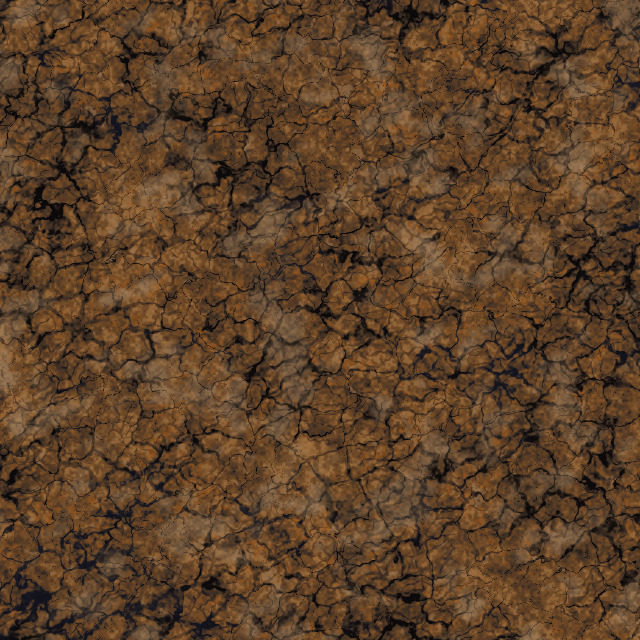
This texture is drawn by a Shadertoy shader. Its source:

```glsl
// Weathered brown earth: ochre grains, dark ragged veins and pale dusty haze.

const vec3 BLACK  = vec3(0.045, 0.035, 0.035);
const vec3 UMBER  = vec3(0.15, 0.11, 0.09);
const vec3 BARK   = vec3(0.25, 0.19, 0.14);
const vec3 BROWN  = vec3(0.34, 0.23, 0.14);
const vec3 OCHRE  = vec3(0.44, 0.29, 0.15);
const vec3 TAN    = vec3(0.56, 0.39, 0.22);
const vec3 DUST   = vec3(0.50, 0.40, 0.30);
const vec3 RUST   = vec3(0.60, 0.33, 0.10);
const vec3 INDIGO = vec3(0.09, 0.10, 0.16);

const float VEIN_CELLS   = 23.0;   // large vein cells across the canvas
const float TWIG_CELLS   = 47.0;   // fine vein cells across the canvas
const float GRAIN_CELLS  = 230.0;  // smallest grains across the canvas
const float VEIN_DEPTH   = 0.50;
const float TWIG_DEPTH   = 0.34;
const float BASE_TONE    = 0.64;
const float SLANT        = 0.42;   // direction of the veins, in radians
const float STRETCH      = 0.78;   // lengthening along the slant

vec2 hash22(vec2 p) {
    vec3 q = fract(p.xyx * vec3(0.1031, 0.1030, 0.0973));
    q += dot(q, q.yzx + 33.33);
    return fract((q.xx + q.yz) * q.zy);
}

float noise(vec2 p) {
    vec2 cell = floor(p), f = fract(p);
    f = f * f * (3.0 - 2.0 * f);
    float low  = mix(hash22(cell).x, hash22(cell + vec2(1, 0)).x, f.x);
    float high = mix(hash22(cell + vec2(0, 1)).x, hash22(cell + vec2(1, 1)).x, f.x);
    return mix(low, high, f.y);
}

float fbm(vec2 p) {
    float sum = 0.0, amp = 0.533;
    for (int i = 0; i < 4; i++) {
        sum += amp * noise(p);
        p = mat2(1.6, 1.2, -1.2, 1.6) * p + 17.3;
        amp *= 0.5;
    }
    return sum;
}

// Dark border between scattered cells: 1 on the border, 0 inside
float vein(vec2 p, float width) {
    vec2 cell = floor(p), f = fract(p);
    float nearest = 8.0, second = 8.0;
    for (int y = -1; y <= 1; y++)
    for (int x = -1; x <= 1; x++) {
        vec2 offset = vec2(x, y);
        float d = length(offset + hash22(cell + offset) - f);
        second = min(second, max(nearest, d));
        nearest = min(nearest, d);
    }
    return 1.0 - smoothstep(0.25 * width, width, second - nearest);
}

vec3 earthRamp(float tone) {
    vec3 c = mix(BLACK, UMBER, smoothstep(-0.12, 0.08, tone));
    c = mix(c, BARK,  smoothstep(0.08, 0.25, tone));
    c = mix(c, BROWN, smoothstep(0.25, 0.46, tone));
    c = mix(c, OCHRE, smoothstep(0.46, 0.70, tone));
    c = mix(c, TAN,   smoothstep(0.70, 0.94, tone));
    return c * (1.0 + 0.45 * max(tone - 0.94, 0.0));
}

void mainImage(out vec4 fragColor, in vec2 fragCoord) {
    vec2 uv = fragCoord / iResolution.y;

    // Slanted, stretched and warped space for the veins
    float c = cos(SLANT), s = sin(SLANT);
    vec2 slanted = vec2(c * uv.x + s * uv.y, c * uv.y - s * uv.x) * vec2(STRETCH, 1.0) + 3.0;
    vec2 warp = vec2(fbm(uv * 38.0 + 5.0), fbm(uv * 38.0 + 71.0)) - 0.5;
    vec2 bent = slanted + warp * 0.034;

    // Noise layers from broad to fine
    float broad  = fbm(uv * 5.0 + 11.0);
    float clump  = noise(uv * 30.0 + 23.0);
    float crumb  = fbm(uv * 85.0 + 41.0);
    float grain  = noise(uv * GRAIN_CELLS + 7.0);
    float ragged = 0.35 + 1.3 * crumb;

    // Veins whose width swells and fades along their course
    float swell = smoothstep(0.25, 0.75, fbm(slanted * 13.0 + 31.0));
    float veins = vein(bent * VEIN_CELLS, mix(0.02, 0.24, swell) * ragged);
    float fade  = smoothstep(0.30, 0.75, noise(slanted * 21.0 + 53.0));
    float twigs = vein(bent * TWIG_CELLS + 9.0, mix(0.02, 0.26, fade) * ragged);

    float tone = BASE_TONE
        + 0.50 * (broad - 0.5)
        + 0.34 * (clump - 0.5)
        + 0.75 * (crumb - 0.5)
        + 0.40 * (grain - 0.5)
        - VEIN_DEPTH * veins - TWIG_DEPTH * twigs;
    vec3 color = earthRamp(tone);

    // Rusty flecks on the open ground
    float rust = smoothstep(0.60, 0.85, noise(uv * 150.0 + 83.0));
    rust *= smoothstep(0.40, 0.65, fbm(uv * 16.0 + 61.0)) * smoothstep(0.30, 0.60, tone);
    color = mix(color, RUST, 0.55 * rust);

    // Bluish stains in the shadows
    float stain = smoothstep(0.50, 0.70, fbm(uv * 9.0 + 97.0));
    color = mix(color, INDIGO, 0.65 * stain * (1.0 - smoothstep(0.05, 0.35, tone)));

    // Soft dusty haze over ground and veins
    float haze = smoothstep(0.50, 0.78, fbm(slanted * 24.0 + 47.0));
    color = mix(color, DUST * (0.62 + 0.55 * tone), 0.75 * haze);

    // Sparse pale chips
    float chip = smoothstep(0.84, 0.92, noise(uv * 62.0 + 19.0 + warp * 2.0));
    color = mix(color, DUST * 1.15, 0.45 * chip * smoothstep(0.35, 0.60, tone));

    fragColor = vec4(color, 1.0);
}
```
